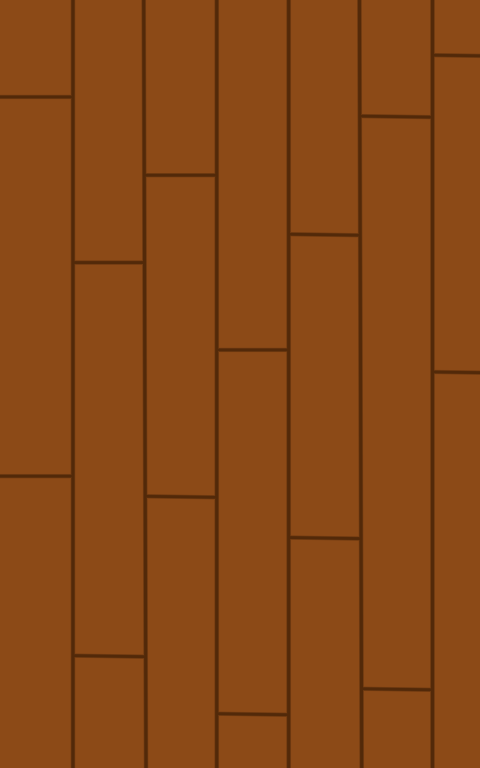
This texture is drawn by a WebGL 2 fragment shader. Its source:

```glsl
#version 300 es
precision highp float;

uniform vec2 u_resolution;
out vec4 fragColor;

// Lengths are fractions of the canvas width
#define SEAMS 6
#define FIRST_SEAM 0.152
#define PLANK_WIDTH 0.1498
#define SEAM_WIDTH 0.0080
#define JOINT_WIDTH 0.0074
#define EDGE_SOFTNESS 0.0022
#define SEAM_LEAN 0.003
#define JOINT_TILT -0.015
#define WOOD_COLOR vec3(0.55, 0.29, 0.09)
#define GROOVE_COLOR vec3(0.32, 0.16, 0.035)

// Heights of the upper and lower end joint in each plank column
const vec2 JOINTS[SEAMS + 1] = vec2[](
    vec2(1.398, 0.608), vec2(1.053, 0.233), vec2(1.235, 0.565),
    vec2(0.871, 0.112), vec2(1.111, 0.479), vec2(1.357, 0.164),
    vec2(1.484, 0.824));

// Every third seam leans slightly away from vertical
float seamX(int i, float y) {
    float lean = i % 3 == 1 ? SEAM_LEAN * (0.8 - y) : 0.0;
    return FIRST_SEAM + PLANK_WIDTH * float(i) + lean;
}

// Soft coverage of a groove at distance d from its centre line
float groove(float d, float width) {
    float soft = max(EDGE_SOFTNESS, 0.7 / u_resolution.x);
    return 1.0 - smoothstep(-soft, soft, abs(d) - 0.5 * width);
}

void main() {
    vec2 p = gl_FragCoord.xy / u_resolution.x;

    // Long seams, counting those to the left to find the column
    int column = 0;
    float cover = 0.0;
    for (int i = 0; i < SEAMS; i++) {
        float d = p.x - seamX(i, p.y);
        column += d > 0.0 ? 1 : 0;
        cover = max(cover, groove(d, SEAM_WIDTH));
    }

    // Short end joints, some a little off level
    float fromCentre = p.x - FIRST_SEAM - PLANK_WIDTH * (float(column) - 0.5);
    for (int j = 0; j < 2; j++) {
        float tilt = column + 3 * j > 3 ? JOINT_TILT : 0.0;
        float d = p.y - JOINTS[column][j] - tilt * fromCentre;
        cover = max(cover, groove(d, JOINT_WIDTH));
    }

    fragColor = vec4(mix(WOOD_COLOR, GROOVE_COLOR, cover), 1.0);
}
```
